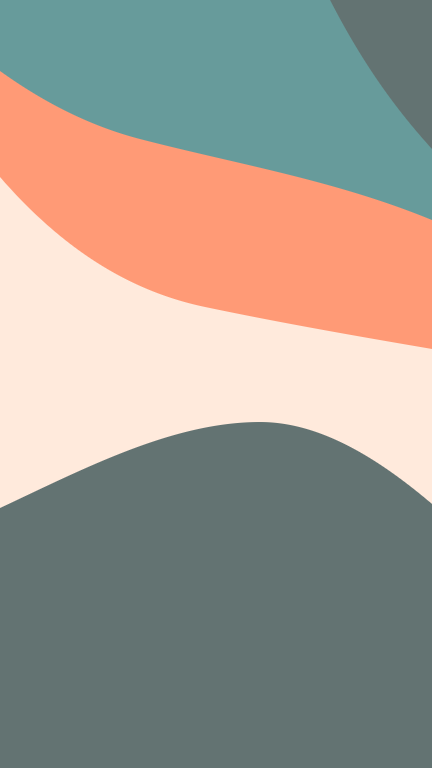
A WebGL 2 fragment shader for this background:

```glsl
#version 300 es
precision highp float;
// Flat layered waves: a slate hill, cream and coral bands, teal sky and a slate corner.

uniform vec2 u_resolution;
out vec4 fragColor;

const vec3 SLATE = vec3(0.388, 0.451, 0.447);
const vec3 CREAM = vec3(1.0, 0.918, 0.863);
const vec3 CORAL = vec3(1.0, 0.604, 0.463);
const vec3 TEAL  = vec3(0.404, 0.608, 0.608);

// Cubic Hermite height at x; each knot is (x, height, slope).
float hermite(float x, vec3 a, vec3 b) {
    float span = b.x - a.x;
    float t = (x - a.x) / span;
    float s = 1.0 - t;
    return s * s * ((1.0 + 2.0 * t) * a.y + t * span * a.z)
         + t * t * ((1.0 + 2.0 * s) * b.y - s * span * b.z);
}

// Two Hermite spans joined smoothly at the middle knot.
float wave(float x, vec3 a, vec3 b, vec3 c) {
    return x < b.x ? hermite(x, a, b) : hermite(x, b, c);
}

// Antialiased coverage of the region where d is positive.
float coverage(float d) {
    float pixel = length(vec2(dFdx(d), dFdy(d)));
    return clamp(d / max(pixel, 1e-6) + 0.5, 0.0, 1.0);
}

void main() {
    vec2 uv = gl_FragCoord.xy / u_resolution;

    // Height of each boundary across the canvas
    float corner = hermite(uv.x, vec3(0.764, 1.0, -1.097), vec3(1.0, 0.806, -0.619));
    float coralTop = wave(uv.x, vec3(0.0, 0.9076, -0.405),
                          vec3(0.324, 0.819, -0.146), vec3(1.0, 0.7135, -0.231));
    float creamTop = wave(uv.x, vec3(0.0, 0.7695, -0.647),
                          vec3(0.4745, 0.6003, -0.118), vec3(1.0, 0.5456, -0.096));
    float hillTop = wave(uv.x, vec3(0.0, 0.3385, 0.264),
                         vec3(0.602, 0.4505, 0.0), vec3(1.0, 0.3438, -0.478));

    // Paint from the sky down to the hill
    vec3 color = mix(TEAL, SLATE, coverage(uv.y - corner));
    color = mix(color, CORAL, coverage(coralTop - uv.y));
    color = mix(color, CREAM, coverage(creamTop - uv.y));
    color = mix(color, SLATE, coverage(hillTop - uv.y));
    fragColor = vec4(color, 1.0);
}
```
